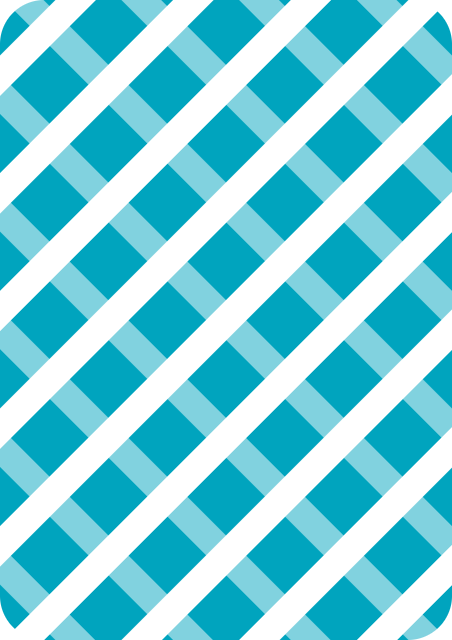
Write a WebGL 2 fragment shader that draws this pattern.

```glsl
#version 300 es
precision highp float;
// Diagonal lattice on a teal card with rounded corners: opaque white bands rise
// to the right and cross over half-transparent bands that fall to the right.
// Each band family is a periodic distance to a center line along one diagonal.

uniform vec2 u_resolution;
out vec4 outColor;

// Coverage of a repeating band; t counts periods, aa is one pixel in periods.
float band(float t, float center, float halfWidth, float aa) {
    float d = abs(fract(t - center + 0.5) - 0.5) - halfWidth;
    return clamp(0.5 - d / aa, 0.0, 1.0);
}

// Signed distance to a rounded rectangle centered at the origin.
float roundedBox(vec2 p, vec2 halfSize, float radius) {
    vec2 q = abs(p) - halfSize + radius;
    return length(max(q, 0.0)) + min(max(q.x, q.y), 0.0) - radius;
}

void main() {
    // Canvas heights, measured from the upper left corner
    vec2 size = vec2(u_resolution.x / u_resolution.y, 1.0);
    vec2 p = gl_FragCoord.xy / u_resolution.y;
    p.y = 1.0 - p.y;
    float pixel = 1.0 / u_resolution.y;

    // Both diagonals, in units of the band period
    float period = 0.18385;
    float rising = (p.x + p.y) / period;
    float falling = (p.x - p.y) / period;
    float aa = sqrt(2.0) * pixel / period;

    vec3 teal = vec3(0.0, 0.643, 0.745);
    vec3 white = vec3(1.0);

    // Translucent bands first, then the solid ones on top
    vec3 color = mix(teal, white, 0.505 * band(falling, 0.201, 0.169, aa));
    color = mix(color, white, band(rising, 0.6434, 0.172, aa));

    // White outside the rounded card
    float edge = roundedBox(p - 0.5 * size, 0.5 * size, 0.069);
    color = mix(color, white, clamp(0.5 + edge / pixel, 0.0, 1.0));

    outColor = vec4(color, 1.0);
}
```
